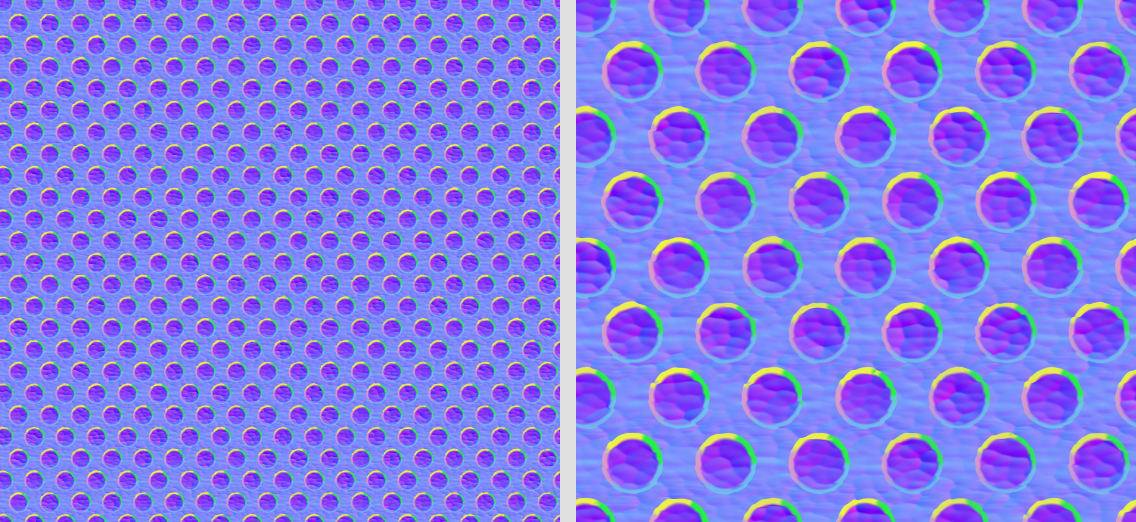
Left, the full canvas; right, a detail of the centre.
Reproduce this texture map procedurally as a WebGL 2 fragment shader.

```glsl
#version 300 es
precision highp float;
uniform vec2 u_resolution;
out vec4 fragColor;

const float TAU = 6.2831853;
const vec2 HOLES = vec2(18.0, 24.0);      // columns and staggered rows
const vec2 OFFSET = vec2(-0.105, 0.10);   // lattice shift, in pitches
const float ROW_PITCH = 0.70;             // row spacing over column spacing
const float OUTER_RADIUS = 0.328;
const float RIM_WIDTH = 0.054;
const float RIM_LIFT = 0.010;             // thickens the upper crescent
const vec2 GRAIN_CELLS = vec2(108.0, 168.0);
const float SHEET_GRAIN = 0.17;
const float HOLE_GRAIN = 0.30;
const float RIPPLE = 0.045;

const vec3 SHEET = vec3(0.49, 0.57, 0.99);
const vec3 STREAK = vec3(0.49, 0.39, 0.98);
const vec3 HOLE_TOP = vec3(0.50, 0.18, 0.96);
const vec3 HOLE_BOTTOM = vec3(0.50, 0.36, 0.99);
const vec3 CYAN = vec3(0.42, 0.79, 0.91);
const vec3 GREEN = vec3(0.14, 0.95, 0.26);
const vec3 YELLOW = vec3(0.94, 0.96, 0.26);
const vec3 PINK = vec3(0.88, 0.60, 0.78);

vec2 hash2(vec2 cell) {
  uvec2 n = uvec2(cell) * uvec2(1597u, 3571u) + uvec2(17u, 91u);
  uint h = (n.x ^ (n.y * 2677u)) * 747797u;
  h = (h ^ (h >> 15u)) * 277803u;
  h ^= h >> 13u;
  return vec2(h & 1023u, (h >> 10u) & 1023u) / 1023.0;
}

// Slope of wrapped cellular bumps, blended over nearby feature points
vec2 grainSlope(vec2 uv) {
  vec2 p = uv * GRAIN_CELLS;
  vec2 base = floor(p);
  vec2 slope = vec2(0.0);
  float total = 0.0;
  for (int j = -1; j <= 1; j++) {
    for (int i = -1; i <= 1; i++) {
      vec2 cell = base + vec2(i, j);
      vec2 d = p - cell - hash2(mod(cell, GRAIN_CELLS));
      float weight = exp(-7.0 * dot(d, d));
      slope += d * weight;
      total += weight;
    }
  }
  return slope / max(total, 0.0001);
}

// Layered sines with whole frequencies, so the ripples wrap
float ripples(vec2 uv) {
  vec2 t = TAU * uv;
  float bend = sin(5.0 * t.x + 3.0 * t.y) + 0.7 * sin(13.0 * t.x - 7.0 * t.y);
  return sin(96.0 * t.y + 2.0 * bend) + 0.7 * sin(145.0 * t.y + 11.0 * t.x - 3.0 * bend);
}

// Soft sector of a circle around the given heading in degrees
float sector(vec2 dir, float heading, float halfWidth, float blur) {
  float a = radians(heading);
  float edge = cos(radians(halfWidth));
  return smoothstep(edge - blur, edge + blur, dot(dir, vec2(cos(a), sin(a))));
}

vec3 rimColor(vec2 dir) {
  vec3 c = mix(CYAN, PINK, sector(dir, 188.0, 38.0, 0.18));
  c = mix(c, GREEN, sector(dir, 40.0, 43.0, 0.14));
  return mix(c, YELLOW, sector(dir, 112.0, 43.0, 0.10));
}

void main() {
  vec2 uv = gl_FragCoord.xy / u_resolution;

  // Staggered lattice, measured in column pitches
  vec2 g = uv * HOLES + OFFSET;
  float row = floor(g.y + 0.5);
  g.x -= 0.5 * mod(row, 2.0);
  float column = floor(g.x + 0.5);
  vec2 p = vec2(g.x - column, (g.y - row) * ROW_PITCH);
  vec2 wear = hash2(mod(vec2(column, row), HOLES));
  float r = length(p);
  vec2 dir = p / max(r, 0.0001);
  float aa = 0.7 * HOLES.x / u_resolution.x;

  vec2 grain = grainSlope(uv);
  float ripple = ripples(uv);

  // Sheet with violet streaks between the rows
  float between = 0.5 - 0.5 * cos(TAU * g.y);
  float streak = between * smoothstep(-0.7, 1.2, ripple + 2.0 * grain.y);
  vec3 color = mix(SHEET, STREAK, 0.75 * streak);
  float roughness = SHEET_GRAIN * mix(0.45, 1.3, between);
  color.rg += roughness * grain + vec2(0.0, RIPPLE * ripple);

  // Rim lit by direction, worn unevenly from hole to hole
  float outer = OUTER_RADIUS + 0.012 * (grain.x + grain.y);
  float rimMask = 1.0 - smoothstep(outer - aa, outer + aa, r);
  vec3 rim = rimColor(normalize(dir + 0.22 * grain + 0.16 * (wear - 0.5)));
  float lowerFade = 0.18 * smoothstep(0.1, -0.7, dir.y);
  float rimStrength = 1.0 - lowerFade - 0.18 * wear.x;
  color = mix(color, mix(color, rim, rimStrength), rimMask);

  // Violet floor with a rough, slightly tilted surface
  float inner = OUTER_RADIUS - RIM_WIDTH - RIM_LIFT * dir.y;
  inner += 0.025 * grain.y + 0.010 * (wear.y - 0.5);
  float holeMask = 1.0 - smoothstep(inner - aa - 0.012, inner + aa + 0.012, r);
  vec3 hole = mix(HOLE_BOTTOM, HOLE_TOP, smoothstep(-0.26, 0.18, p.y));
  hole.r -= 0.35 * p.x;
  hole.rg += HOLE_GRAIN * mix(0.6, 1.2, wear.y) * grain;
  hole.g += 0.6 * RIPPLE * ripple;
  color = mix(color, hole, holeMask);

  fragColor = vec4(clamp(color, 0.0, 1.0), 1.0);
}
```
